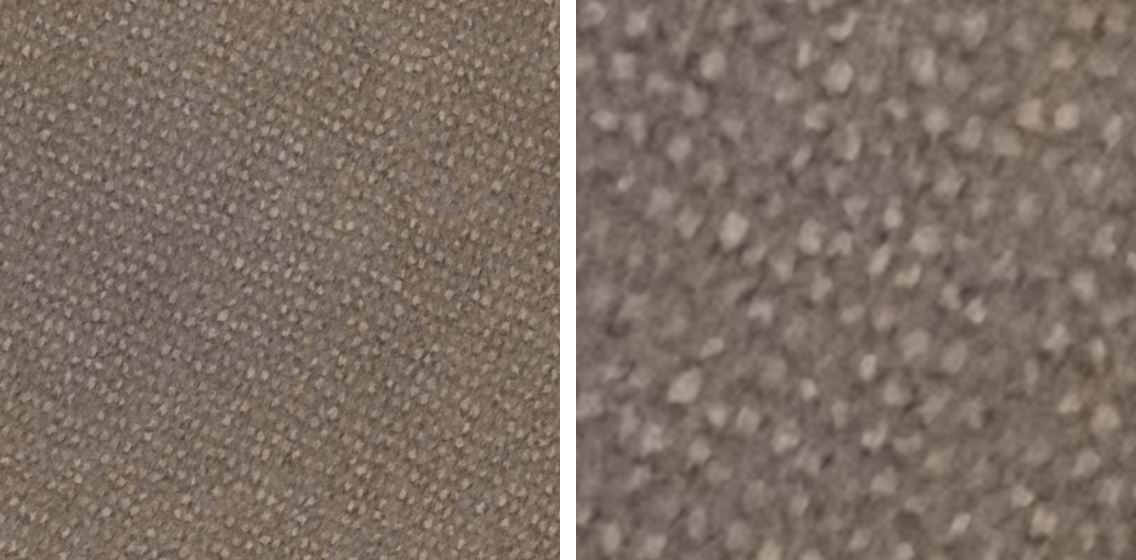
Left: the whole. Right: its middle third, enlarged.
A three.js fragment shader for this texture:

```glsl
// Soft taupe plain-weave cloth seen at a tilt: a slanted lattice of crisp pale
// knots with short dark gaps beside them, each jittered and varied by a hash,
// over fine fibre noise, faint mottling and a slow warm-to-cool tint.

varying vec2 vUv;

float hash(vec2 p) {
  vec3 h = fract(vec3(p.xyx) * 0.1031);
  h += dot(h, h.yzx + 33.33);
  return fract((h.x + h.y) * h.z);
}

float noise(vec2 p) {
  vec2 cell = floor(p);
  vec2 f = fract(p);
  f = f * f * (3.0 - 2.0 * f);
  return mix(
    mix(hash(cell), hash(cell + vec2(1.0, 0.0)), f.x),
    mix(hash(cell + vec2(0.0, 1.0)), hash(cell + vec2(1.0, 1.0)), f.x),
    f.y);
}

// Soft elliptical spot, 1 at its centre
float spot(vec2 d, vec2 radius) {
  d /= radius;
  return exp(-dot(d, d));
}

// Flat-topped spot with a crisper rim
float knot(vec2 d, vec2 radius) {
  return 1.0 - smoothstep(0.35, 1.25, length(d / radius));
}

// Canvas position to thread coordinates, one knot per unit cell
vec2 weaveCoords(vec2 p) {
  p.x += 0.1 * (1.0 - p.y) * (1.0 - p.y);
  vec2 wobble = vec2(noise(p * 9.0), noise(p * 9.0 + 40.0)) - 0.5;
  p += wobble * 0.012;
  return vec2(39.1 * p.x - 14.6 * p.y, 14.6 * p.x + 30.5 * p.y) + 60.0;
}

// Pale knots and dark gaps gathered from neighbouring cells
float knots(vec2 q) {
  vec2 cell = floor(q);
  vec2 fuzz = vec2(noise(q * 3.5 + 9.0), noise(q * 3.5 + 70.0)) - 0.5;
  float light = 0.0;
  float shade = 0.0;
  for (int j = -1; j <= 1; j++) {
    for (int i = -1; i <= 1; i++) {
      vec2 id = cell + vec2(float(i), float(j));
      vec2 jitter = vec2(hash(id + 7.3), hash(id + 19.7)) - 0.5;
      vec2 d = q - id - 0.5 - jitter * 0.32 + fuzz * 0.28;
      float strength = hash(id + 51.0);
      float size = 0.85 + 0.35 * hash(id + 83.0);
      light += knot(d, vec2(0.31, 0.29) * size) * (0.3 + 0.85 * strength);

      // Gap at the side, leaning by its own amount, and gap underneath
      vec2 side = d - vec2(0.45, -0.3 + 0.4 * hash(id + 29.0));
      side.x -= side.y * (hash(id + 61.0) - 0.3);
      shade += spot(side, vec2(0.15, 0.25)) * hash(id + 113.0);
      shade += spot(d - vec2(-0.04, -0.45), vec2(0.28, 0.15))
             * (0.2 + 0.7 * strength);
    }
  }
  return 0.145 * light - 0.12 * shade;
}

void main() {
  vec2 q = weaveCoords(vUv);
  float tone = knots(q) - 0.005;

  // Fibre streaks along the threads and fine fuzz
  tone += 0.085 * (noise(q * vec2(5.2, 2.4)) - 0.5);
  tone += 0.07 * (noise(q * vec2(3.2, 5.5) + 31.0) - 0.5);
  tone += 0.06 * (noise(vUv * 300.0) - 0.5);

  // Broad uneven light
  tone += 0.025 * (noise(vUv * 11.0 + 5.0) - 0.5);
  tone += 0.02 * (noise(vUv * 3.0 + 12.0) - 0.5);

  // Warm at the upper right and lower edge, cooler at the middle left
  float cool = spot(vUv - vec2(0.25, 0.55), vec2(0.45, 0.4));
  float tint = noise(q * 0.7 + 90.0) - 0.5;
  vec3 cloth = mix(vec3(0.488, 0.430, 0.376), vec3(0.480, 0.425, 0.396), cool);
  cloth += vec3(0.008, 0.0, -0.016) * tint;

  gl_FragColor = vec4(cloth + tone * vec3(1.0, 0.99, 0.97), 1.0);
}
```
